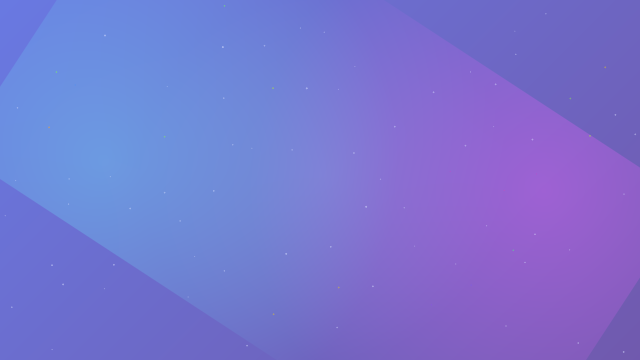
Reproduce this background procedurally as a Shadertoy shader.

```glsl
// A tilted translucent panel with blue and magenta glows over a violet gradient, sprinkled with faint dust.

const vec3 PERIWINKLE = vec3(0.410, 0.475, 0.885);
const vec3 DUSK       = vec3(0.440, 0.350, 0.680);
const vec3 SKY        = vec3(0.437, 0.850, 0.960);
const vec3 ORCHID     = vec3(0.900, 0.380, 0.970);
const vec3 MIST       = vec3(0.640, 0.780, 0.950);
const float TILT = 0.5795;

vec2 rotate(vec2 p, float angle) {
    float c = cos(angle), s = sin(angle);
    return vec2(c * p.x - s * p.y, s * p.x + c * p.y);
}

float boxDistance(vec2 p, vec2 halfSize) {
    vec2 d = abs(p) - halfSize;
    return length(max(d, 0.0)) + min(max(d.x, d.y), 0.0);
}

vec2 hash2(vec2 cell) {
    vec2 h = vec2(dot(cell, vec2(127.1, 311.7)), dot(cell, vec2(269.5, 183.3)));
    return fract(sin(h) * 43758.55);
}

// Linear falloff from 1 at the center to 0 at the radius
float glow(vec2 p, vec2 center, float radius) {
    return max(1.0 - distance(p, center) / radius, 0.0);
}

// One jittered speck per grid cell; rgb is its tint, a its opacity
vec4 dust(vec2 p, float density, float pixel) {
    vec2 cell = floor(p * density);
    vec2 spot = (cell + 0.1 + 0.8 * hash2(cell)) / density;
    vec2 pick = hash2(cell + 37.0);
    float radius = mix(0.0015, 0.0027, pick.y);
    float disc = 1.0 - smoothstep(-0.5 * pixel, 0.5 * pixel, distance(p, spot) - radius);
    vec3 hue = 0.6 + 0.4 * cos(6.283 * (pick.y + vec3(0.0, 0.33, 0.67)));
    vec3 tint = mix(vec3(0.85, 0.88, 1.0), hue, step(0.48, pick.x));
    return vec4(tint, disc * step(pick.x, 0.6) * mix(0.25, 0.5, pick.y));
}

void mainImage(out vec4 fragColor, in vec2 fragCoord) {
    float pixel = 1.0 / iResolution.y;
    vec2 p = fragCoord * pixel;
    vec2 canvas = iResolution.xy * pixel;

    // Diagonal backdrop, from upper left to lower right
    float diagonal = (p.x + 1.0 - p.y) / (canvas.x + 1.0);
    vec3 color = mix(PERIWINKLE, DUSK, diagonal);

    // Panel as large as the canvas, tilted about a point near the middle
    vec2 local = rotate(p - 0.5 * canvas - vec2(0.0113, 0.0113), TILT);
    float edge = boxDistance(local, 0.5 * canvas);
    float panel = 1.0 - smoothstep(-0.7 * pixel, 0.7 * pixel, edge);

    // Glows placed in the panel's own frame
    vec2 offset = 0.3 * canvas;
    float reach = 0.4 * length(canvas);
    color = mix(color, MIST, 0.18 * panel * glow(local, vec2(0.0), 0.25 * length(canvas)));
    color = mix(color, ORCHID, 0.4 * panel * glow(local, offset, reach));
    color = mix(color, SKY, 0.4 * panel * glow(local, -offset, reach));

    // Dust over everything
    vec4 speck = dust(p, 9.0, pixel);
    color = mix(color, speck.rgb, speck.a);

    fragColor = vec4(color, 1.0);
}
```
